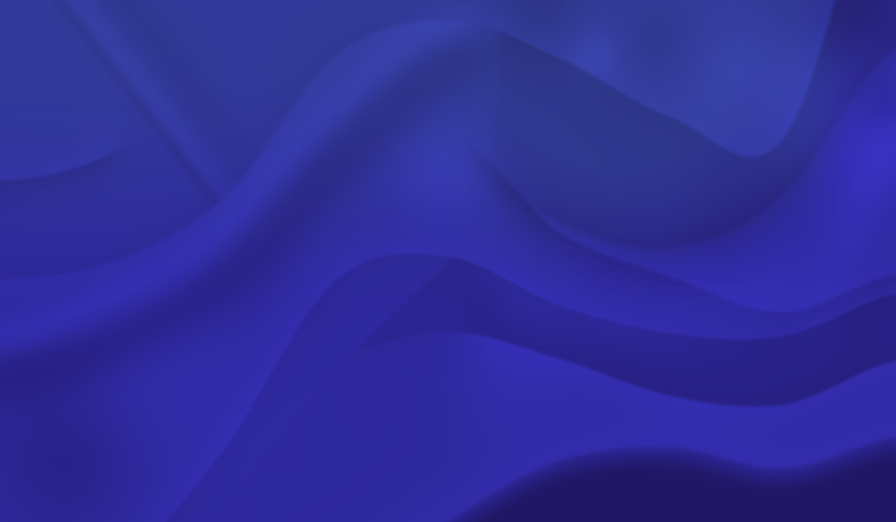
A Shadertoy shader for this background:

```glsl
// Draped blue silk: soft overlapping folds with lit ridges and dark valleys.
#define DEEP vec3(0.125, 0.085, 0.385)
#define MIDTONE vec3(0.18, 0.158, 0.62)
#define LIT vec3(0.235, 0.205, 0.80)
#define SLATE vec3(0.202, 0.242, 0.60)
#define EDGE_SOFTNESS 0.006
#define WEAVE_FREQUENCY 520.0
#define WEAVE_STRENGTH 0.022

// Signed distance above a smooth curve through nine evenly spaced heights.
float foldDistance(vec2 p, float aspect, float h[9]) {
    float t = clamp(p.x / aspect, 0.0, 0.9999) * 8.0;
    int i = int(t);
    float f = fract(t);
    float a = h[max(i - 1, 0)], b = h[i], c = h[i + 1], d = h[min(i + 2, 8)];
    float k1 = c - a;
    float k2 = 2.0 * a - 5.0 * b + 4.0 * c - d;
    float k3 = 3.0 * (b - c) + d - a;
    float y = b + 0.5 * f * (k1 + f * (k2 + f * k3));
    float slope = 0.5 * (k1 + f * (2.0 * k2 + 3.0 * f * k3)) * 8.0 / aspect;
    return (p.y - y) / sqrt(1.0 + slope * slope);
}

float band(float d, float centre, float width) {
    float q = (d - centre) / width;
    return exp(-q * q);
}

float above(float d) {
    return smoothstep(-EDGE_SOFTNESS, EDGE_SOFTNESS, d);
}

// Different shading on each side of an edge, fading away from it.
float crease(float d, float upper, float upperWidth, float lower, float lowerWidth) {
    return mix(lower * exp(min(d, 0.0) / lowerWidth),
               upper * exp(-max(d, 0.0) / upperWidth), above(d));
}

// Broad glows and shadows: x, y, radius, strength.
float softPools(vec2 p, float aspect) {
    vec4 pools[11] = vec4[11](
        vec4(0.495, 0.665, 0.10, 0.22), vec4(0.965, 0.78, 0.17, 0.34),
        vec4(0.995, 0.80, 0.06, -0.28), vec4(0.075, 0.12, 0.14, -0.18),
        vec4(0.95, 0.98, 0.13, -0.20), vec4(0.665, 0.90, 0.05, 0.18),
        vec4(0.60, 0.99, 0.10, -0.20), vec4(0.735, 0.92, 0.08, -0.12),
        vec4(0.82, 0.87, 0.10, 0.14), vec4(0.57, 0.28, 0.13, 0.10),
        vec4(0.20, 0.25, 0.20, 0.10));
    float sum = 0.0;
    for (int i = 0; i < 11; i++) {
        vec2 centre = pools[i].xy * vec2(aspect, 1.0);
        sum += pools[i].w * band(length(p - centre), 0.0, pools[i].z);
    }
    return sum;
}

void mainImage(out vec4 fragColor, in vec2 fragCoord) {
    float aspect = iResolution.x / iResolution.y;
    vec2 p = fragCoord / iResolution.y;
    float u = p.x / aspect;

    // Fold lines, from the top of the cloth to the bottom
    float crest = foldDistance(p, aspect, float[9](0.464, 0.498, 0.62, 0.893, 0.962, 0.888, 0.775, 0.737, 1.33));
    float valley = foldDistance(p, aspect, float[9](0.31, 0.38, 0.505, 0.732, 0.906, 0.9, 0.9, 0.9, 0.9));
    float hollow = foldDistance(p, aspect, float[9](0.8, 0.8, 0.8, 0.8, 0.71, 0.576, 0.527, 0.632, 0.911));
    float shoulder = foldDistance(p, aspect, float[9](0.0, 0.1, 0.33, 0.54, 0.737, 0.554, 0.469, 0.402, 0.475));
    float ridge = foldDistance(p, aspect, float[9](-0.34, -0.116, 0.14, 0.464, 0.509, 0.415, 0.362, 0.357, 0.437));
    float veil = foldDistance(p, aspect, float[9](-0.6, -0.3, 0.018, 0.286, 0.498, 0.7, 0.9, 1.1, 1.3));
    float lap = foldDistance(p, aspect, float[9](0.3, 0.3, 0.3, 0.32, 0.364, 0.312, 0.241, 0.225, 0.308));
    float hem = foldDistance(p, aspect, float[9](-0.6, -0.5, -0.35, -0.16, 0.0, 0.118, 0.143, 0.103, 0.163));

    float right = smoothstep(0.50, 0.58, u);
    float left = 1.0 - right;
    float shade = 0.5 + softPools(p, aspect);

    // Upper crest and the ribbon rolling off its left side
    shade += left * crease(crest, -0.07, 0.05, 0.08, 0.06);
    shade += right * crease(crest, 0.12, 0.06, -0.12, 0.10);
    shade += left * (0.18 * band(valley, 0.045, 0.035) - 0.20 * band(valley, -0.035, 0.06));

    // Diagonal pleat and curved tuck at upper left
    float pleat = dot(p - vec2(0.112, 1.0), vec2(0.79, 0.613));
    float pleatShade = 0.12 * band(pleat, 0.03, 0.025) - 0.13 * band(pleat, 0.0, 0.012)
                     - 0.09 * band(pleat, 0.10, 0.05);
    shade += pleatShade * above(crest) * (1.0 - smoothstep(0.2, 0.32, u));
    float tuck = p.y - 0.655 - 1.1 * p.x * p.x;
    shade += crease(tuck, 0.12, 0.05, -0.18, 0.035) * (1.0 - smoothstep(0.10, 0.17, u));

    // Sheer panel with a faint vertical border
    float panel = smoothstep(0.94, 0.965, p.x - 0.06 * (p.y - 0.8));
    shade -= 0.07 * panel * above(shoulder) * above(hollow) * (1.0 - above(crest));

    // Hollow below the crest, lit slope and shoulder edge
    shade += right * (crease(hollow, -0.20, 0.07, -0.18, 0.035) + 0.16 * band(hollow, -0.13, 0.08));
    shade += right * crease(shoulder, 0.12, 0.06, -0.12, 0.07);

    // Central ridge, fine weave and shaded underside
    shade += left * crease(ridge, 0.16, 0.035, -0.08, 0.05);
    shade += right * crease(ridge, 0.12, 0.018, -0.05, 0.05);
    float weaveArea = right * above(ridge) * (1.0 - above(shoulder)) * (1.0 - smoothstep(0.75, 0.9, u));
    shade += WEAVE_STRENGTH * weaveArea * sin(WEAVE_FREQUENCY * ridge);
    float underside = (1.0 - above(ridge)) * (1.0 - above(veil));
    shade -= 0.10 * underside;
    float lapFade = smoothstep(0.49, 0.56, u);
    shade += lapFade * crease(lap, -0.15, 0.09, 0.20, 0.08) + 0.07 * underside * (1.0 - above(lap));

    // Bottom hem and the shadow beneath it
    shade += crease(hem, 0.18, 0.06, 0.0, 0.1);
    shade -= 0.45 * smoothstep(0.02, -0.05, hem);

    // Silk colour, greyer towards the top except on the right-hand slope
    shade = clamp(shade, 0.0, 1.0);
    vec3 colour = mix(DEEP, MIDTONE, min(shade * 2.0, 1.0));
    colour = mix(colour, LIT, max(shade * 2.0 - 1.0, 0.0));
    float slate = 0.85 * smoothstep(0.38, 0.92, p.y);
    slate += 0.45 * band(length(p - vec2(1.17, 0.74)), 0.0, 0.22);
    slate *= mix(1.0, smoothstep(-0.08, 0.03, hollow), smoothstep(0.58, 0.72, u));
    slate *= 1.0 - 0.7 * smoothstep(0.88, 0.96, u);
    colour = mix(colour, SLATE * (0.72 + 0.56 * shade), clamp(slate, 0.0, 0.92));
    fragColor = vec4(colour, 1.0);
}
```
